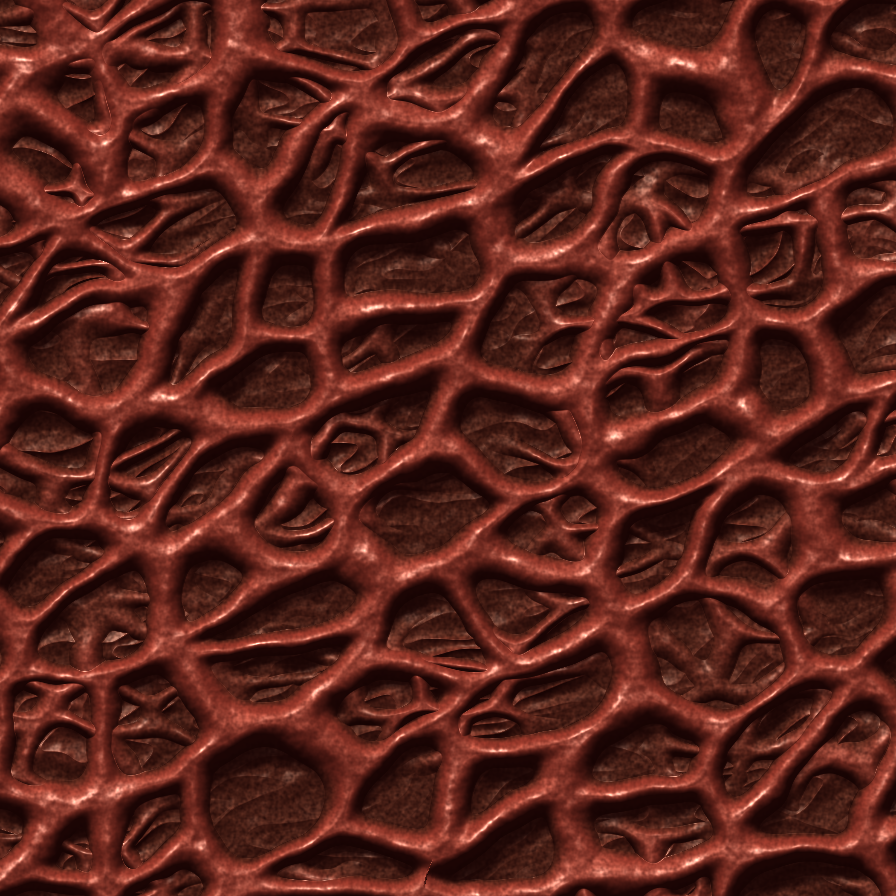
Give the GLSL for this texture, as a three.js fragment shader.

```glsl
// Wet, dark red tissue: a web of glossy rounded strands over grainy hollows.
// Warped Voronoi borders and ridged gradient noise form a height field,
// which is lit from above with cast shadows, soft sheen and sharp glints.

varying vec2 vUv;

vec2 hash2(vec2 p) {
  vec3 q = fract(p.xyx * vec3(0.1031, 0.1030, 0.0973));
  q += dot(q, q.yzx + 33.33);
  return 2.0 * fract((q.xx + q.yz) * q.zy) - 1.0;
}

float gradientNoise(vec2 p) {
  vec2 i = floor(p), f = fract(p);
  vec2 u = f * f * f * (f * (f * 6.0 - 15.0) + 10.0);
  vec2 e = vec2(1.0, 0.0);
  float low = mix(dot(hash2(i), f), dot(hash2(i + e), f - e), u.x);
  float high = mix(dot(hash2(i + e.yx), f - e.yx), dot(hash2(i + 1.0), f - 1.0), u.x);
  return mix(low, high, u.y);
}

vec2 noisePair(vec2 p) {
  return vec2(gradientNoise(p), gradientNoise(p.yx + 41.7));
}

vec2 cellPoint(vec2 id) {
  return id + 0.5 + 0.42 * hash2(id);
}

// Distance to the Voronoi borders, blended so that the hollows get round corners
float borderDistance(vec2 p) {
  vec2 home = floor(p), nearest = vec2(9.0);
  vec2 base = home;
  for (int j = -1; j <= 1; j++)
    for (int i = -1; i <= 1; i++) {
      vec2 id = base + vec2(float(i), float(j));
      vec2 toPoint = cellPoint(id) - p;
      if (dot(toPoint, toPoint) < dot(nearest, nearest)) {
        nearest = toPoint;
        home = id;
      }
    }
  float sum = 0.0001;
  for (int j = -1; j <= 1; j++)
    for (int i = -1; i <= 1; i++) {
      vec2 toPoint = cellPoint(home + vec2(float(i), float(j))) - p;
      vec2 gap = toPoint - nearest;
      if (dot(gap, gap) > 0.0001)
        sum += exp(-16.0 * dot(0.5 * (toPoint + nearest), normalize(gap)));
    }
  return max(-log(sum) / 16.0, 0.0);
}

// Rounded cross-section of a strand
float tube(float dist, float radius) {
  float x = dist / radius;
  return max(1.0 - x * x, 0.0);
}

float surfaceHeight(vec2 uv) {
  vec2 p = uv + 0.045 * noisePair(uv * 6.0) + 0.011 * noisePair(uv * 19.0 + 7.0);
  p.y -= 0.28 * p.x;
  float swell = gradientNoise(uv * 8.0 + 3.0);
  float clutter = smoothstep(-0.25, 0.25, gradientNoise(uv * 5.0 + 23.0));

  // Main web, finer tendrils beneath it, and folds on the floor
  float web = tube(borderDistance(p * vec2(7.3, 9.6) + 5.0), 0.17 + 0.1 * swell);
  vec2 turned = mat2(0.94, 0.34, -0.34, 0.94) * p;
  float tendrils = tube(borderDistance(turned * vec2(10.0, 17.0) + 31.0), 0.17 - 0.08 * swell);
  float fold = 1.0 - abs(gradientNoise(p * vec2(13.0, 30.0) + 11.0)) * 2.2;

  float height = max(web * (0.022 + 0.012 * swell), tendrils * 0.017 * clutter);
  height = max(height, 0.009 * fold * fold * (0.2 + 0.8 * clutter));
  return height + 0.0028 * gradientNoise(uv * 42.0) + 0.0009 * gradientNoise(uv * 105.0);
}

void main() {
  vec2 uv = vUv;
  float height = surfaceHeight(uv);
  float relief = smoothstep(0.0, 0.018, height);

  // Surface normal from height differences
  float stepSize = 0.0015;
  vec2 slope = vec2(surfaceHeight(uv + vec2(stepSize, 0.0)),
                    surfaceHeight(uv + vec2(0.0, stepSize))) - height;
  float grain = gradientNoise(uv * 190.0) + 0.6 * gradientNoise(uv * 310.0);
  vec3 normal = normalize(vec3(-slope / stepSize, 1.0));

  // Shadow cast by strands lying towards the light
  float blocked = 0.0;
  for (int i = 1; i <= 4; i++) {
    float reach = 0.009 * float(i);
    float rise = surfaceHeight(uv + reach * vec2(-0.25, 0.97)) - height;
    blocked = max(blocked, (rise - 0.5 * reach) / 0.008);
  }
  float lit = 1.0 - 0.85 * clamp(blocked, 0.0, 1.0);

  vec3 light = normalize(vec3(-0.22, 0.72, 0.75));
  float diffuse = max(dot(normal, light), 0.0);
  float facing = max(dot(normal, normalize(light + vec3(0.0, 0.0, 1.0))), 0.0);

  // Deep red in the hollows, warm flesh on the strands
  vec3 flesh = mix(vec3(0.46, 0.21, 0.14), vec3(0.56, 0.20, 0.15), relief);
  float tone = (0.06 + diffuse * lit) * mix(0.55, 1.0, relief);
  tone *= 1.0 + grain * mix(0.75, 0.25, relief);
  vec3 color = mix(vec3(0.08, 0.008, 0.008), flesh, clamp(tone, 0.0, 1.2));

  // Wet sheen and broken glints
  float sheen = pow(facing, 13.0) * lit * mix(0.35, 1.0, relief);
  float broken = smoothstep(-0.15, 0.4, gradientNoise(uv * 33.0 + 17.0));
  float glint = pow(facing, 42.0) * lit * broken * mix(0.3, 1.0, relief);
  color += vec3(0.17, 0.14, 0.12) * sheen * (1.0 + 0.8 * grain);
  color += vec3(0.55, 0.56, 0.52) * glint * (1.0 + 0.7 * grain);

  gl_FragColor = vec4(clamp(color, 0.0, 1.0), 1.0);
}
```
